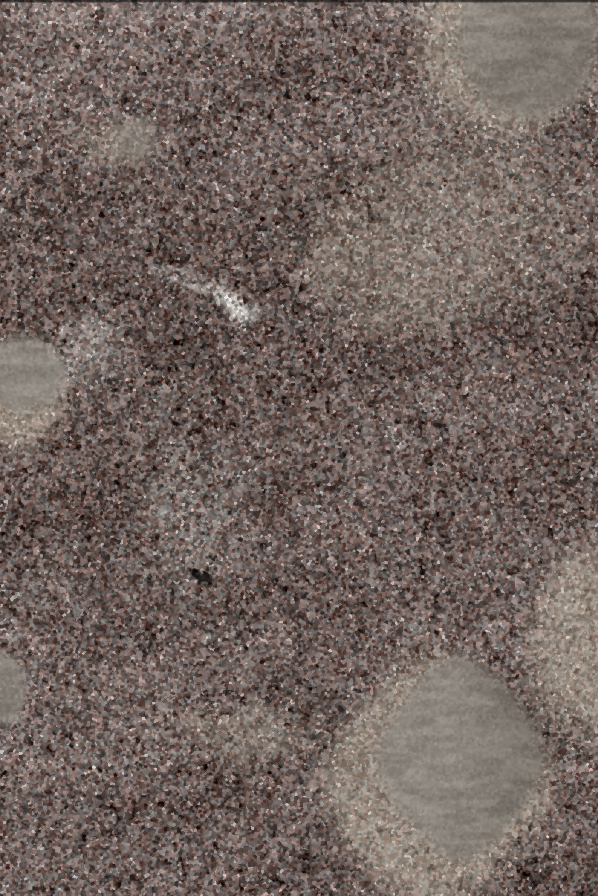
Write a Shadertoy shader that draws this texture.

```glsl
vec3 hash3(vec2 cell) {
    vec3 h = fract(vec3(cell.xyx) * vec3(0.1031, 0.1030, 0.0973));
    h += dot(h, h.yxz + 33.33);
    return fract((h.xxy + h.yzz) * h.zyx);
}

// Smooth cellular noise: three random values per grain, centred on zero
vec3 grains(vec2 p, float sharpness) {
    vec2 base = floor(p);
    vec3 sum = vec3(0.0);
    float total = 0.0;
    for (int y = -1; y <= 1; y++) {
        for (int x = -1; x <= 1; x++) {
            vec2 cell = base + vec2(x, y);
            vec2 offset = cell + hash3(cell + 71.0).xy - p;
            float weight = exp(-sharpness * dot(offset, offset));
            sum += weight * (hash3(cell) - 0.5);
            total += weight;
        }
    }
    return sum / max(total, 1e-6);
}

float blob(vec2 p, vec2 centre, vec2 radius, float softness) {
    float d = length((p - centre) / radius);
    return 1.0 - smoothstep(1.0 - softness, 1.0 + softness, d);
}

// Rounded diamond
float lozenge(vec2 p, vec2 centre, vec2 radius, float softness) {
    vec2 q = pow(abs((p - centre) / radius), vec2(1.4));
    return 1.0 - smoothstep(1.0 - softness, 1.0 + softness, q.x + q.y);
}

void mainImage(out vec4 fragColor, in vec2 fragCoord) {
    vec2 p = fragCoord / iResolution.y;
    vec3 fine = grains(p * 310.0, 9.0);
    vec3 coarse = grains(p * 165.0 + 40.0, 7.0);
    vec3 clump = grains(p * 38.0 + 9.0, 3.0);

    // Slanted sediment bands
    vec2 slant = vec2(p.x + 0.2 * p.y, p.y - 0.22 * p.x);
    vec3 band = grains(slant * vec2(5.0, 15.0) + 3.0, 2.5);
    float ripple = sin(slant.y * 43.0 + 2.0 * sin(p.x * 9.0)) * sin(slant.y * 17.0 + p.x * 5.0);

    // Grain-scattered edges
    vec2 soft = p + 0.012 * clump.xy + 0.008 * coarse.yz;
    vec2 loose = p + 0.045 * clump.yz + 0.025 * coarse.xy;

    // Pale sandy patches
    float pale = blob(soft, vec2(0.565, 0.955), vec2(0.10, 0.105), 0.25);
    pale = max(pale, lozenge(soft, vec2(0.485, 0.125), vec2(0.13, 0.145), 0.25));
    pale = max(pale, blob(soft, vec2(0.665, 0.285), vec2(0.072, 0.10), 0.35));
    pale = max(pale, blob(soft, vec2(0.015, 0.56), vec2(0.055, 0.062), 0.3));
    pale = max(pale, 0.7 * blob(soft, vec2(0.13, 0.84), vec2(0.043, 0.026), 0.4));
    pale = max(pale, 0.65 * blob(loose, vec2(0.43, 0.715), vec2(0.085, 0.085), 0.5));
    pale = max(pale, 0.5 * blob(loose, vec2(0.52, 0.75), vec2(0.11, 0.10), 0.6));
    pale = max(pale, 0.6 * blob(loose, vec2(0.27, 0.185), vec2(0.085, 0.028), 0.6));

    // Loose ashy scatter
    float ash = blob(loose, vec2(0.095, 0.615), vec2(0.04, 0.035), 0.5);
    ash = max(ash, 0.75 * blob(loose, vec2(0.215, 0.42), vec2(0.05, 0.075), 0.7));

    // Smooth grey cores inside the patches
    float core = blob(p, vec2(0.59, 0.96), vec2(0.078, 0.09), 0.18);
    core = max(core, lozenge(p, vec2(0.515, 0.155), vec2(0.095, 0.115), 0.16));
    core = max(core, blob(p, vec2(0.028, 0.583), vec2(0.042, 0.04), 0.2));
    core = max(core, blob(p, vec2(0.004, 0.23), vec2(0.025, 0.04), 0.3));
    core = max(core, 0.6 * blob(p, vec2(0.15, 0.845), vec2(0.022, 0.026), 0.4));

    // Ground colour
    float light = 0.14 * band.x + 0.018 * ripple + 0.06 * clump.x;
    vec3 color = vec3(0.425, 0.370, 0.353) + light;
    color = mix(color, vec3(0.605, 0.560, 0.515), 0.9 * pale);
    color = mix(color, vec3(0.60, 0.57, 0.55), 0.65 * ash);

    // Grain brightness, rusty tint, dark specks and sparkles
    float contrast = mix(1.0, 0.65, pale);
    vec3 speckle = vec3(0.32 * fine.x + 0.16 * coarse.x);
    speckle += vec3(0.09, -0.015, -0.045) * fine.y;
    speckle -= 0.13 * smoothstep(0.24, 0.42, coarse.y);
    speckle += 0.22 * smoothstep(0.34, 0.47, fine.z);
    color += contrast * speckle;

    // Cores carry faint sideways smears
    vec3 smear = grains(p * vec2(45.0, 150.0), 4.0);
    vec3 grey = vec3(0.475, 0.452, 0.422) + 0.11 * smear.x + 0.05 * fine.x;
    grey += 0.07 * smoothstep(0.05, -0.05, p.x - 0.53 + 0.1 * band.y);
    color = mix(color, grey, 0.88 * core);

    // Tapered white streak
    vec2 axis = vec2(0.095, -0.048);
    vec2 from = loose * 0.4 + p * 0.6 - vec2(0.172, 0.697);
    float along = clamp(dot(from, axis) / dot(axis, axis), 0.0, 1.0);
    float reach = length(from - axis * along - vec2(0.0, 0.012) * sin(3.14 * along));
    float streak = 1.0 - smoothstep(0.0, 0.006 + 0.020 * along, reach);
    color = mix(color, vec3(0.84, 0.83, 0.81) + 0.5 * fine.x, streak * (0.4 + 0.5 * along));

    // Small pit, hazy top strip and dark top edge
    color *= 1.0 - 0.75 * blob(soft, vec2(0.226, 0.355), vec2(0.010, 0.006), 0.4);
    color += 0.035 * smoothstep(0.968, 0.974, p.y);
    color *= 1.0 - 0.6 * smoothstep(0.996, 0.999, p.y);
    fragColor = vec4(clamp(color, 0.0, 1.0), 1.0);
}
```
